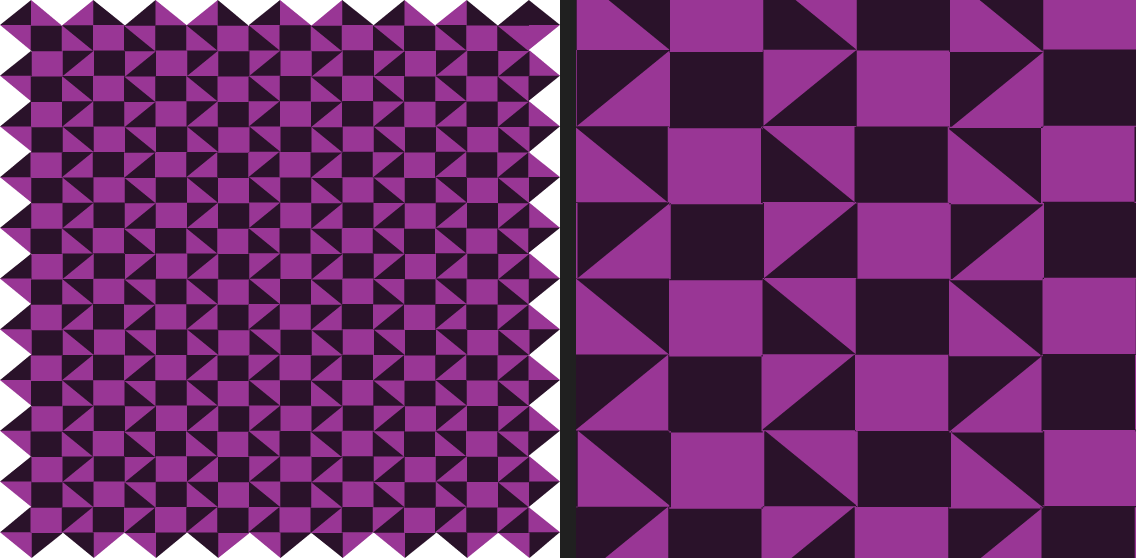
Left: the whole. Right: its middle third, enlarged.
A WebGL 2 fragment shader for this pattern:

```glsl
#version 300 es
precision highp float;
// Two-tone patchwork of 18 x 22 cells: checkered square columns alternate with
// columns of split triangles, and the outer ring is cut to a zigzag on white.
// Cells are folded so one diagonal test serves every split; edges are supersampled.
uniform vec2 u_resolution;
out vec4 outColor;

vec3 patchwork(vec2 uv) {
    vec2 grid = vec2(18.0, 22.0);
    vec2 q = vec2(uv.x, 1.0 - uv.y) * grid;

    // Slight hand-cut drift of the seams, fading out at the rim
    vec2 rim = smoothstep(vec2(0.0), vec2(1.0), min(q, grid - q));
    vec2 cut = floor(q);
    q += 0.018 * rim * vec2(sin(cut.y * 2.3), sin(cut.x * 4.1 + 1.0));

    vec2 cell = clamp(floor(q), vec2(0.0), grid - 1.0);
    vec2 odd = mod(cell, 2.0);
    vec2 f = mix(q - cell, 1.0 - (q - cell), odd);
    bool nearCorner = f.x + f.y < 1.0;

    // Zigzag border
    bool border = any(equal(cell, vec2(0.0))) || any(equal(cell, grid - 1.0));
    if (border && nearCorner) return vec3(1.0);

    // Each square owns the triangles at its sides, in the opposite tone
    float strip = floor(cell.x * 0.5);
    if (odd.x < 0.5) strip += nearCorner ? 0.0 : 1.0;
    float tone = mod(strip + cell.y, 2.0);

    // The top right point has its two tones swapped
    if (cell.x > 16.5 && cell.y < 1.5) tone = 1.0 - tone;

    // Strip parity flips between square and triangle columns
    bool dark = odd.x > 0.5 ? tone > 0.5 : tone > 0.5;
    return dark ? vec3(0.165, 0.071, 0.165) : vec3(0.600, 0.212, 0.584);
}

void main() {
    // Average a 4 x 4 set of samples for smooth edges
    vec3 sum = vec3(0.0);
    for (int i = 0; i < 16; i++) {
        vec2 offset = (vec2(i % 4, i / 4) + 0.5) / 4.0 - 0.5;
        sum += patchwork((gl_FragCoord.xy + offset) / u_resolution);
    }
    outColor = vec4(sum / 16.0, 1.0);
}
```
